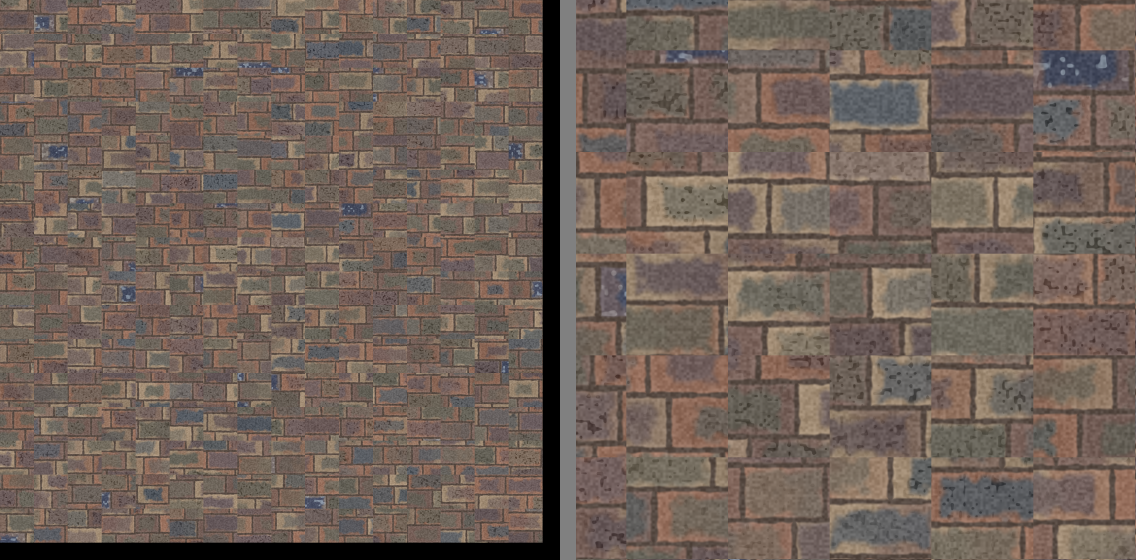
Left, the full canvas; right, a detail of the centre.
Write a Shadertoy shader that draws this texture.

```glsl
#define TILES 16.0
#define MARGIN 0.03125
#define BRICK vec2(1.12, 0.54)
#define JOINT 0.024
#define JITTER 0.45
#define WEAR 0.022
#define GRAIN 0.11
#define SPECKLE 0.15
#define SAMPLES 3

const vec3 MORTAR = vec3(0.34, 0.29, 0.26);
const vec3 TAN    = vec3(0.61, 0.53, 0.44);
const vec3 ORANGE = vec3(0.57, 0.42, 0.35);
const vec3 BROWN  = vec3(0.47, 0.38, 0.35);
const vec3 OLIVE  = vec3(0.41, 0.40, 0.36);
const vec3 SLATE  = vec3(0.33, 0.36, 0.40);
const vec3 PLUM   = vec3(0.40, 0.35, 0.36);

float hash(vec2 p) {
    return fract(sin(dot(p, vec2(127.1, 311.7))) * 43758.5453);
}

float noise(vec2 p) {
    vec2 i = floor(p), f = fract(p);
    f = f * f * (3.0 - 2.0 * f);
    return mix(mix(hash(i), hash(i + vec2(1, 0)), f.x),
               mix(hash(i + vec2(0, 1)), hash(i + vec2(1, 1)), f.x), f.y);
}

// Picks one of three colours from a random value
vec3 pick(float r, vec3 a, vec3 b, vec3 c) {
    return r < 0.33 ? a : r < 0.7 ? b : c;
}

// Endless brick wall, measured in tile widths
vec3 wall(vec2 p) {
    float row = floor(p.y / BRICK.y);
    float x = p.x / BRICK.x + 0.5 * mod(row, 2.0);

    // Each upright joint is shifted, so brick lengths vary
    vec2 id = vec2(floor(x), row);
    if (x < id.x + JITTER * hash(id)) id.x -= 1.0;
    vec2 next = id + vec2(1, 0);
    float left = id.x + JITTER * hash(id);
    float right = next.x + JITTER * hash(next);

    vec2 size = vec2((right - left) * BRICK.x, BRICK.y);
    vec2 local = vec2((x - left) * BRICK.x, p.y - row * BRICK.y);
    vec2 inset = min(local, size - local);
    float edge = min(inset.x, inset.y) - WEAR * (noise(p * 14.0) - 0.5);

    // Warm clay with a darker fired patch in the middle
    float kind = hash(id + 17.3);
    vec3 clay = pick(hash(id + 5.7), TAN, ORANGE, BROWN);
    vec3 otherEnd = pick(hash(id + 9.1), ORANGE, BROWN, TAN);
    float blend = local.x / size.x + 0.4 * (noise(p * 7.0) - 0.5);
    clay = mix(clay, otherEnd, 0.7 * smoothstep(0.4, 0.7, blend));
    vec3 fired = pick(kind, PLUM, OLIVE, mix(OLIVE, SLATE, hash(id + 2.9)));
    float reach = mix(-0.02, 0.22, hash(id + 31.7));
    float patchDepth = min(inset.x - reach, inset.y - 0.4 * reach);
    patchDepth += 0.11 * (noise(p * 10.0) - 0.5);
    float core = smoothstep(-0.01, 0.09, patchDepth);
    vec3 col = mix(clay, fired, core * mix(0.5, 1.0, hash(id + 43.1)));

    // Dark pits, and pale flecks on a few blue bricks
    float pits = smoothstep(0.68, 0.82, noise(p * 25.0 + 11.0));
    col -= SPECKLE * pits * mix(0.3, 1.0, core) * hash(id + 53.9);
    float blue = step(0.96, hash(id + 61.3));
    float flecks = smoothstep(0.64, 0.78, noise(p * 15.0 + 3.0));
    vec3 glaze = mix(vec3(0.25, 0.28, 0.37), vec3(0.50, 0.55, 0.62), flecks);
    col = mix(col, glaze, blue * mix(0.4, 0.9, core));
    col *= 0.93 + 0.14 * hash(id + 71.9);

    // Recessed mortar with a soft lit rim on the brick
    col += 0.035 * smoothstep(0.09, 0.04, edge);
    col = mix(MORTAR, col, smoothstep(JOINT - 0.012, JOINT + 0.018, edge));
    return col + GRAIN * (noise(p * 38.0) - 0.5);
}

// Square tiles, each a random cutting from the wall, on a black ground
vec3 tiling(vec2 uv) {
    vec2 p = (uv - vec2(0.0, MARGIN)) / (1.0 - MARGIN) * TILES;
    if (p.x > TILES || p.y < 0.0) return vec3(0.0);
    vec2 tile = floor(p);
    vec2 cut = 40.0 * vec2(hash(tile + 3.1), hash(tile + 47.7));
    return wall(cut + fract(p));
}

void mainImage(out vec4 fragColor, in vec2 fragCoord) {
    // Average a small grid of samples to smooth every edge
    vec3 sum = vec3(0.0);
    for (int j = 0; j < SAMPLES; j++)
        for (int i = 0; i < SAMPLES; i++) {
            vec2 shift = (vec2(i, j) + 0.5) / float(SAMPLES) - 0.5;
            sum += tiling((fragCoord + shift) / iResolution.xy);
        }
    fragColor = vec4(sum / float(SAMPLES * SAMPLES), 1.0);
}
```
